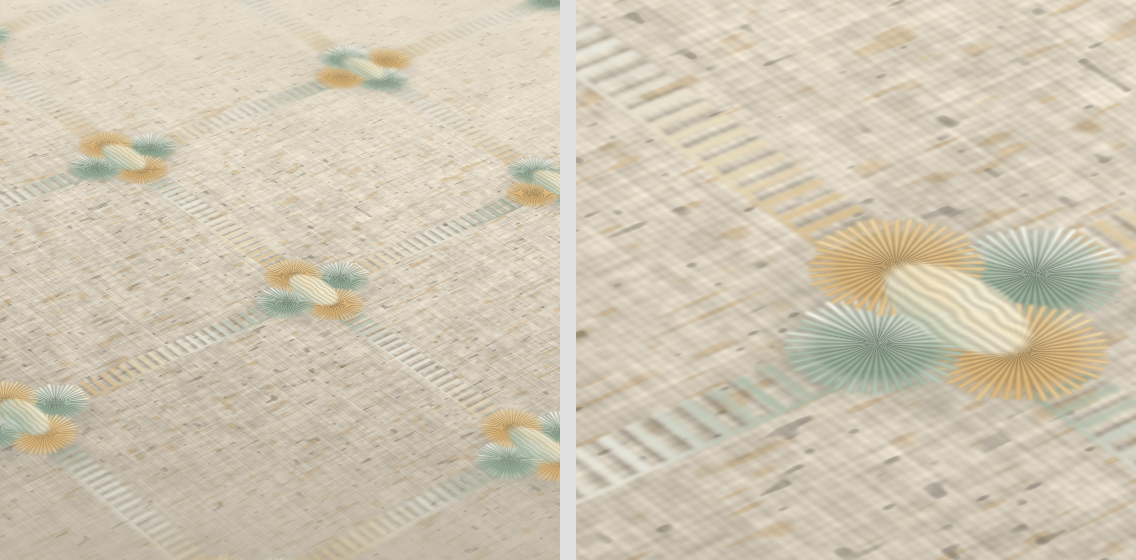
Left: the whole. Right: its middle third, enlarged.
A three.js fragment shader for this texture:

```glsl
// Linen cloth seen at a slant, embroidered with a lattice of ladder stitches and four-petal flowers.
varying vec2 vUv;

const vec3 GOLD = vec3(0.82, 0.68, 0.46);
const vec3 CREAM = vec3(0.91, 0.86, 0.73);
const vec3 WHITE = vec3(0.91, 0.91, 0.87);
const vec3 GREEN = vec3(0.58, 0.66, 0.58);

float hash(vec2 p) {
  vec3 q = fract(vec3(p.xyx) * 0.1031);
  q += dot(q, q.yzx + 33.33);
  return fract((q.x + q.y) * q.z);
}

float noise(vec2 p) {
  vec2 i = floor(p), f = fract(p);
  f = f * f * (3.0 - 2.0 * f);
  return mix(mix(hash(i), hash(i + vec2(1, 0)), f.x),
             mix(hash(i + vec2(0, 1)), hash(i + vec2(1, 1)), f.x), f.y);
}

// Coverage of everything nearer than size, with a soft edge
float inside(float d, float size, float soft) {
  return 1.0 - smoothstep(size - soft, size + soft, d);
}

// Canvas position to lattice cells, by inverting the perspective
vec2 toLattice(vec2 p) {
  vec2 d = p - vec2(0.56, 0.483);
  vec2 u = vec2(0.471, 0.207) - 0.09 * d;
  vec2 v = vec2(0.366, -0.255) + 0.079 * d;
  return vec2(d.x * v.y - d.y * v.x, u.x * d.y - u.y * d.x) / (u.x * v.y - u.y * v.x);
}

vec3 linen(vec2 g, float sharp) {
  float light = smoothstep(-0.15, 1.0, vUv.y + 0.15 * (vUv.x - 0.5));
  vec3 col = mix(vec3(0.745, 0.71, 0.645), vec3(0.89, 0.855, 0.785), light);
  // Uneven yarns running both ways, then the weave itself
  float yarns = noise(g * vec2(110, 9)) + noise(g * vec2(9, 110) + 40.0) - 1.0;
  float grain = noise(g * vec2(75, 95)) - 0.5;
  float mottle = noise(g * 7.0) + noise(g * vec2(16, 28)) - 1.0;
  float weave = cos(g.x * 534.0) * 0.6 + cos(g.y * 534.0) * 0.4;
  col += (0.075 * yarns + 0.07 * grain + 0.022 * weave) * sharp + 0.022 * mottle;
  // Tan and dark slubs
  float tan_ = smoothstep(0.72, 0.95, noise(g * vec2(22, 75) + 9.0));
  float dark = smoothstep(0.84, 0.98, noise(g * vec2(38, 65) + 71.0));
  col = mix(col, col * vec3(0.94, 0.87, 0.76), tan_ * (0.25 + 0.45 * sharp));
  return col * (1.0 - dark * (0.05 + 0.15 * sharp));
}

// Rungs with a rail on the positive side; the thread changes colour along the way
void ladder(inout vec3 col, float along, float across, float flip, float soft) {
  float t = fract(along);
  float span = inside(abs(t - 0.5), 0.34, 0.015 + soft);
  float body = inside(abs(across), 0.038, 0.003 + soft);
  float row = along * 31.0;
  float rungSoft = 0.14 + soft * 31.0;
  float rung = inside(abs(fract(row) - 0.5), 0.2, rungSoft);
  float gap = inside(abs(fract(row + 0.36) - 0.5), 0.14, rungSoft);
  float rail = inside(abs(across - 0.037), 0.004, 0.003 + soft);
  float phase = mix(t, 1.0 - t, flip) + 0.25 * (noise(vec2(along * 3.0, flip * 17.0)) - 0.5);
  vec3 thread = mix(GOLD, CREAM, smoothstep(0.1, 0.38, phase));
  thread = mix(thread, WHITE, smoothstep(0.35, 0.55, phase));
  thread = mix(thread, GREEN, smoothstep(0.58, 0.85, phase));
  col *= 1.0 - 0.14 * gap * body * span;
  float wear = 0.6 + 0.3 * hash(vec2(floor(row), flip + 5.0));
  col = mix(col, thread, span * max(rung * body * wear, rail * 0.7));
}

void flower(inout vec3 col, vec2 q, vec2 id, float soft) {
  float crisp = 1.0 / (1.0 + soft * 90.0);
  float swapped = step(0.5, mod(id.x, 3.0)) * step(mod(id.x, 3.0), 1.5);
  // Shade under the raised threads
  float shade = inside(length(q - vec2(-0.012, 0.012)), 0.16, 0.06 + soft);
  col *= 1.0 - 0.09 * shade;
  for (int i = 0; i < 4; i++) {
    float k = float(i), turn = k * 1.570796;
    vec2 c = q - 0.1 * vec2(cos(turn), sin(turn));
    float r = length(c), angle = atan(c.y, c.x);
    float stitch = 0.5 + 0.5 * cos(angle * 42.0);
    float strand = hash(vec2(floor(angle * 6.6845 + 0.5), k + id.x * 7.0 + id.y * 13.0));
    float petal = inside(r, 0.088 + 0.009 * (strand - 0.5), 0.004 + soft);
    float fringe = smoothstep(0.05, 0.08, r);
    float gold = abs(mod(k, 2.0) - swapped);
    vec3 tint = mix(GREEN, GOLD, gold);
    vec3 pale = mix(WHITE, CREAM, gold);
    // Pale upper sheen, tinted heart and mixed fringe
    float sheen = smoothstep(-0.03, 0.065, dot(c, vec2(0.7, -0.7)) + 0.03 * (strand - 0.5));
    vec3 thread = mix(tint, pale, 0.65 * sheen * (1.0 - 0.5 * gold) + 0.35 * fringe * strand);
    thread *= 1.0 - 0.13 * inside(r, 0.025, 0.02 + soft);
    thread *= 1.0 + crisp * (0.2 * stitch - 0.14);
    col = mix(col, thread, petal * (1.0 - 0.8 * crisp * fringe * (1.0 - stitch)));
  }
  // Satin-stitched oval across the middle
  float oval = inside(length(q / vec2(0.052, 0.098)), 1.0, 0.1 + soft * 14.0);
  float ribs = cos(q.x * 420.0 + 3.0 * noise(q * 40.0 + id * 11.0));
  vec3 satin = mix(GREEN, CREAM, smoothstep(-0.05, 0.045, q.x + 0.05 * (hash(id + 8.0) - 0.3)));
  satin = mix(satin, WHITE, 0.5 * noise(q * vec2(55, 12) + id));
  col = mix(col, satin * (1.0 + 0.08 * ribs * crisp), oval * 0.9);
}

void main() {
  vec2 g = toLattice(vUv);
  vec2 id = floor(g + 0.5), q = g - id;
  // Only a level strip through the middle is in focus
  float defocus = smoothstep(0.12, 0.56, abs(vUv.y - 0.47));
  float soft = 0.001 + 0.022 * defocus;
  vec3 col = linen(g, 1.0 - 0.85 * defocus);
  ladder(col, g.x, q.y, 0.0, soft);
  ladder(col, g.y, -q.x, 1.0, soft);
  flower(col, q, id, soft);
  gl_FragColor = vec4(clamp(col, 0.0, 1.0), 1.0);
}
```
